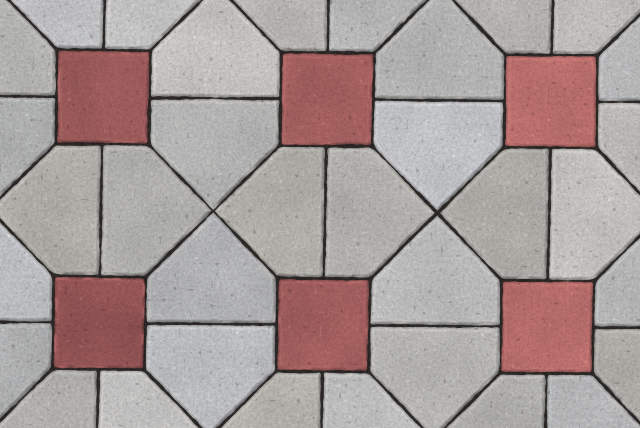
Write a WebGL 2 fragment shader that draws this texture.

```glsl
#version 300 es
precision highp float;
// Paving of square red blocks joined by pale grey five-sided blocks.
// Each lattice cell is folded about its red block; the distance to the nearest
// joint gives the gaps and chamfers, and gradient noise gives the worn concrete.

#define ORIGIN vec2(0.764, 0.768)      // centre of one red block, canvas heights
#define STEP_X vec2(0.5234, -0.0049)   // lattice step to the right
#define STEP_Y vec2(0.0088, 0.5273)    // lattice step upward
#define RED_HALF 0.207                 // half side of a red block, in cells
#define JOINT 0.0058                   // half width of a joint
#define BEVEL 0.021                    // width of the chamfer
#define WOBBLE 0.0035                  // unevenness of the laying
#define GRAIN 0.13                     // strength of the concrete grain
#define LIGHT normalize(vec2(-0.8, 1.0))

uniform vec2 u_resolution;
out vec4 fragColor;

const vec3 GREY_DARK = vec3(0.655, 0.652, 0.640);
const vec3 GREY_PALE = vec3(0.758, 0.757, 0.760);
const vec3 RED_DARK = vec3(0.570, 0.325, 0.330);
const vec3 RED_PALE = vec3(0.720, 0.430, 0.420);
const vec3 GAP = vec3(0.150, 0.135, 0.130);
const vec3 CRUMB = vec3(0.830, 0.815, 0.800);

float hash(vec2 p) {
  vec3 h = fract(p.xyx * vec3(0.1031, 0.1030, 0.0973));
  h += dot(h, h.yzx + 33.33);
  return fract((h.x + h.y) * h.z);
}

vec2 gradient(vec2 cell) {
  float angle = 6.2832 * hash(cell + 71.0);
  return vec2(cos(angle), sin(angle));
}

// Gradient noise, roughly -0.7 to 0.7
float noise(vec2 p) {
  vec2 i = floor(p), f = p - i;
  vec2 w = f * f * f * (f * (f * 6.0 - 15.0) + 10.0);
  vec2 e = vec2(1.0, 0.0);
  float low = mix(dot(gradient(i), f), dot(gradient(i + e), f - e), w.x);
  float high = mix(dot(gradient(i + e.yx), f - e.yx),
                   dot(gradient(i + 1.0), f - 1.0), w.x);
  return mix(low, high, w.y);
}

float fbm(vec2 p) {
  float sum = 0.0, amp = 1.0;
  for (int k = 0; k < 4; k++) {
    sum += amp * noise(p);
    p = p * 2.03 + 17.0;
    amp *= 0.55;
  }
  return sum;
}

// Smooth minimum, rounding the corners of a block
float roundMin(float a, float b) {
  float h = max(0.012 - abs(a - b), 0.0) / 0.012;
  return min(a, b) - h * h * 0.003;
}

void main() {
  vec2 uv = gl_FragCoord.xy / u_resolution.y;
  float pixel = 1.0 / (u_resolution.y * STEP_Y.y);
  vec2 q = inverse(mat2(STEP_X, STEP_Y)) * (uv - ORIGIN);

  // Slightly uneven laying and chipped edges
  vec2 w = q + WOBBLE * vec2(noise(q * 3.1), noise(q * 3.1 + 40.0))
             + 0.0022 * vec2(noise(q * 34.0), noise(q * 34.0 + 9.0));
  vec2 cell = round(w);
  vec2 p = w - cell, a = abs(p), side = sign(p);
  bool across = a.x > a.y;
  float far = max(a.x, a.y), near = min(a.x, a.y);
  vec2 farDir = across ? vec2(side.x, 0.0) : vec2(0.0, side.y);
  vec2 nearDir = across ? vec2(0.0, side.y) : vec2(side.x, 0.0);

  // Distance to the block edge, outward direction there, and block identity
  float redSize = RED_HALF + 0.004 * (hash(cell + 5.0) - 0.5);
  bool red = far < redSize;
  float d;
  vec2 outward, id;
  if (red) {
    d = roundMin(redSize - far, redSize - near);
    outward = farDir;
    id = cell;
  } else {
    float toRed = far - redSize, toDiagonal = (far - near) * 0.7071;
    d = roundMin(roundMin(near, toRed), toDiagonal);
    outward = near < min(toRed, toDiagonal) ? -nearDir
            : toRed < toDiagonal ? -farDir : (nearDir - farDir) * 0.7071;
    vec2 middle = across ? vec2(floor(w.x) + 0.5, cell.y) : vec2(cell.x, floor(w.y) + 0.5);
    id = middle * 4.0 + nearDir + 100.0;
  }

  // Block tone, with stains and a hint of warm or cool tint
  float tone = hash(id + 12.0);
  float stain = fbm(q * 4.0 + tone * 50.0);
  vec3 color;
  if (red) {
    float fade = clamp(0.5 + 0.42 * cell.x + 0.35 * (tone - 0.5), 0.0, 1.0);
    color = mix(RED_DARK, RED_PALE, fade) * (1.0 + 0.08 * stain);
  } else {
    color = mix(GREY_DARK, GREY_PALE, tone) * (1.0 + 0.055 * stain);
    color *= 1.0 + 0.02 * (hash(id + 31.0) - 0.5) * vec3(1.0, 0.2, -1.6);
  }

  // Fine grain, dark pits and pale specks
  float grain = noise(q * 62.0) * 0.6 + noise(q * 118.0 + 3.0) * 0.7;
  float speck = noise(q * 43.0 + 21.0);
  color *= 1.0 + GRAIN * grain;
  color *= 1.0 - 0.16 * smoothstep(0.36, 0.55, speck);
  color += 0.06 * smoothstep(0.38, 0.55, -speck);

  // Chamfer lit from the upper left, with a worn crease
  float facing = dot(outward, LIGHT);
  float rough = d + 0.004 * noise(q * 24.0);
  float bevel = 1.0 - smoothstep(BEVEL - 0.004 - pixel, BEVEL + pixel, rough);
  float shade = facing < 0.0 ? 0.24 * facing : 0.07 * facing;
  color *= 1.0 + bevel * shade * (red ? 0.5 : 1.0);
  float crease = 1.0 - smoothstep(0.0, 0.004 + pixel, abs(rough - BEVEL));
  color *= 1.0 + 0.045 * crease;

  // Pale crumbs on the lip, then the dark joint
  float gap = JOINT * (1.0 + 0.9 * noise(q * 5.0 + 60.0) + 0.5 * noise(q * 27.0));
  float lip = 1.0 - smoothstep(0.001, 0.005 + pixel, abs(d - gap - 0.005));
  color = mix(color, red ? RED_PALE * 1.12 : CRUMB,
              lip * smoothstep(0.0, 0.35, noise(q * 13.0 + 80.0)) * 0.65);
  color *= 0.82 + 0.18 * smoothstep(gap, gap + 0.012, d);
  float joint = 1.0 - smoothstep(gap - 0.6 * pixel, gap + 0.6 * pixel, d);
  color = mix(color, GAP * (1.0 + 0.5 * grain), joint * 0.95);
  fragColor = vec4(clamp(color, 0.0, 1.0), 1.0);
}
```
